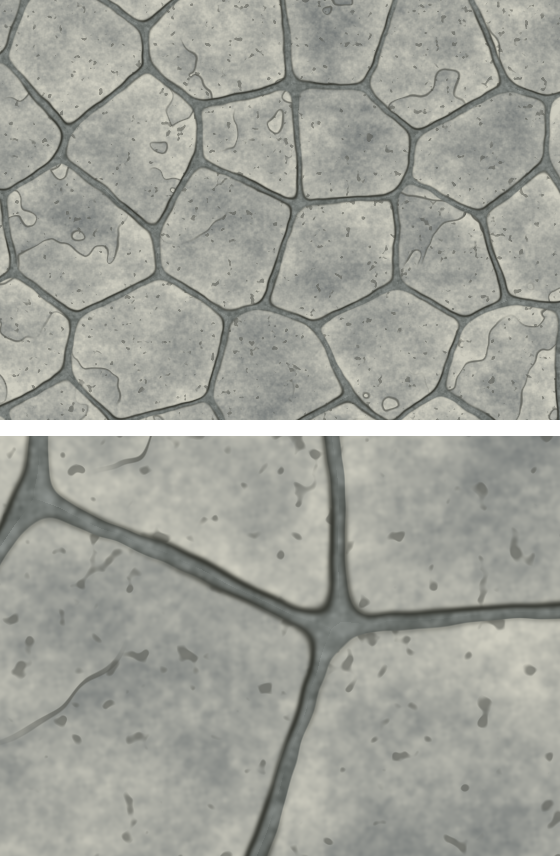
Top: the whole. Bottom: its middle third, enlarged.
Write a Shadertoy shader that draws this texture.

```glsl
const float STONES_PER_HEIGHT = 3.7;
const float SITE_JITTER = 0.66;
const float CORNER_SHARPNESS = 32.0;
const float GROOVE_HALF_WIDTH = 0.0068;
const float LIP_SHADOW_WIDTH = 0.0028;
const float EDGE_WOBBLE = 0.014;
const float FLAKE_FREQUENCY = 4.2;
const float FLAKE_STEP = 0.003;
const float CRACK_WIDTH = 0.0016;
const vec2 LIGHT_DIRECTION = vec2(0.6, -0.8);

const vec3 STONE_DARK = vec3(0.505, 0.520, 0.510);
const vec3 STONE_LIGHT = vec3(0.805, 0.800, 0.748);
const vec3 GROOVE_FILL = vec3(0.455, 0.475, 0.460);
const vec3 SHADOW = vec3(0.205, 0.210, 0.185);
const vec3 CRACK = vec3(0.340, 0.345, 0.320);

vec2 hash2(vec2 p) {
    vec3 q = fract(p.xyx * vec3(0.1031, 0.1030, 0.0973));
    q += dot(q, q.yzx + 33.33);
    return fract((q.xx + q.yz) * q.zy);
}

float valueNoise(vec2 p) {
    vec2 cell = floor(p), f = fract(p);
    f = f * f * (3.0 - 2.0 * f);
    float bottom = mix(hash2(cell).x, hash2(cell + vec2(1, 0)).x, f.x);
    float top = mix(hash2(cell + vec2(0, 1)).x, hash2(cell + vec2(1, 1)).x, f.x);
    return mix(bottom, top, f.y);
}

float fbm(vec2 p, int octaves) {
    float sum = 0.0, total = 0.0, amplitude = 1.0;
    for (int i = 0; i < octaves; i++) {
        sum += amplitude * valueNoise(p);
        total += amplitude;
        amplitude *= 0.55;
        p = mat2(1.6, 1.2, -1.2, 1.6) * p + 7.3;
    }
    return sum / total;
}

// Jittered sites on staggered rows
vec2 stoneSite(vec2 cell) {
    float stagger = 0.25 + 0.5 * mod(cell.y, 2.0);
    return cell + vec2(stagger, 0.5) + SITE_JITTER * (hash2(cell + 41.0) - 0.5);
}

// Cellular stones: x = distance to the stone's edge, yz = offset to its site
vec3 stoneCell(vec2 p, out vec2 id) {
    vec2 base = floor(p), nearest = vec2(9.0);
    id = base;
    for (int j = -2; j <= 2; j++)
    for (int i = -2; i <= 2; i++) {
        vec2 cell = base + vec2(i, j);
        vec2 offset = stoneSite(cell) - p;
        if (dot(offset, offset) < dot(nearest, nearest)) {
            nearest = offset;
            id = cell;
        }
    }
    // A soft minimum over all borders rounds the corners
    float sum = 0.0;
    for (int j = -2; j <= 2; j++)
    for (int i = -2; i <= 2; i++) {
        vec2 cell = base + vec2(i, j);
        if (cell == id) continue;
        vec2 offset = stoneSite(cell) - p;
        float border = dot(0.5 * (nearest + offset), normalize(offset - nearest));
        sum += exp(-CORNER_SHARPNESS * border);
    }
    return vec3(-log(sum) / CORNER_SHARPNESS, nearest);
}

// Signed distance to the ragged outline of split layers
float flakeDistance(vec2 p) {
    float h = fbm(p * FLAKE_FREQUENCY, 4);
    float hx = fbm((p + vec2(FLAKE_STEP, 0)) * FLAKE_FREQUENCY, 4);
    float hy = fbm((p + vec2(0, FLAKE_STEP)) * FLAKE_FREQUENCY, 4);
    float slope = length(vec2(hx, hy) - h) / FLAKE_STEP;
    return (h - 0.5) / max(slope, 0.5);
}

void mainImage(out vec4 fragColor, in vec2 fragCoord) {
    vec2 p = fragCoord / iResolution.y;
    float pixel = 1.0 / iResolution.y;

    // Stone outlines
    vec2 wobble = vec2(fbm(p * 13.0, 3), fbm(p * 13.0 + 50.0, 3)) - 0.5;
    vec2 id;
    vec3 stone = stoneCell((p + EDGE_WOBBLE * wobble) * STONES_PER_HEIGHT, id);
    float edge = stone.x / STONES_PER_HEIGHT;
    vec2 stoneSeed = hash2(id + 3.0);
    vec2 stoneP = p + 19.0 * stoneSeed;

    // Mottled face, paler along the rim
    float mottle = fbm(stoneP * 6.0, 5) - 0.5;
    float streaks = fbm(stoneP * vec2(24.0, 38.0), 4) - 0.5;
    float grain = fbm(p * 130.0, 2) - 0.5;
    float tone = 0.50 + 1.15 * mottle + 0.55 * streaks + 0.42 * grain;
    tone += 0.16 * (stoneSeed.x - 0.5);
    tone += 0.20 * (1.0 - smoothstep(0.01, 0.06, edge + 0.05 * mottle));

    // Split layers: a tone step with broken dark cracks along it
    float flake = flakeDistance(stoneP);
    float flakeMask = smoothstep(0.48, 0.62, fbm(stoneP * 5.0 + 80.0, 2));
    tone += 0.22 * flakeMask * sign(flake) * smoothstep(0.0, 0.002, abs(flake))
          * exp(-abs(flake) / 0.025);
    float crackWidth = CRACK_WIDTH * (0.4 + 1.4 * valueNoise(stoneP * 28.0));
    float crack = 1.0 - smoothstep(crackWidth - pixel, crackWidth + pixel, abs(flake));
    vec3 color = mix(STONE_DARK, STONE_LIGHT, clamp(tone, -0.2, 1.0));
    color = mix(color, CRACK, 0.75 * crack * flakeMask);

    // Small pits
    float pits = smoothstep(0.74, 0.86, fbm(p * 75.0 + 20.0, 2));
    color = mix(color, CRACK, 0.55 * pits);

    // Grooves with shaded lips
    float halfWidth = GROOVE_HALF_WIDTH * (0.7 + 0.6 * valueNoise(p * 9.0));
    float groove = 1.0 - smoothstep(halfWidth - pixel, halfWidth + pixel, edge);
    vec3 grooveColor = GROOVE_FILL + 0.16 * grain + 0.12 * streaks;
    color = mix(color, grooveColor, groove);
    float facing = dot(normalize(stone.yz), LIGHT_DIRECTION);
    float shade = clamp(0.55 - 0.45 * facing + 0.7 * (valueNoise(p * 22.0) - 0.5), 0.1, 1.0);
    float lip = (edge - halfWidth) / LIP_SHADOW_WIDTH;
    color = mix(color, SHADOW, 0.9 * shade * exp(-lip * lip));

    fragColor = vec4(color, 1.0);
}
```
